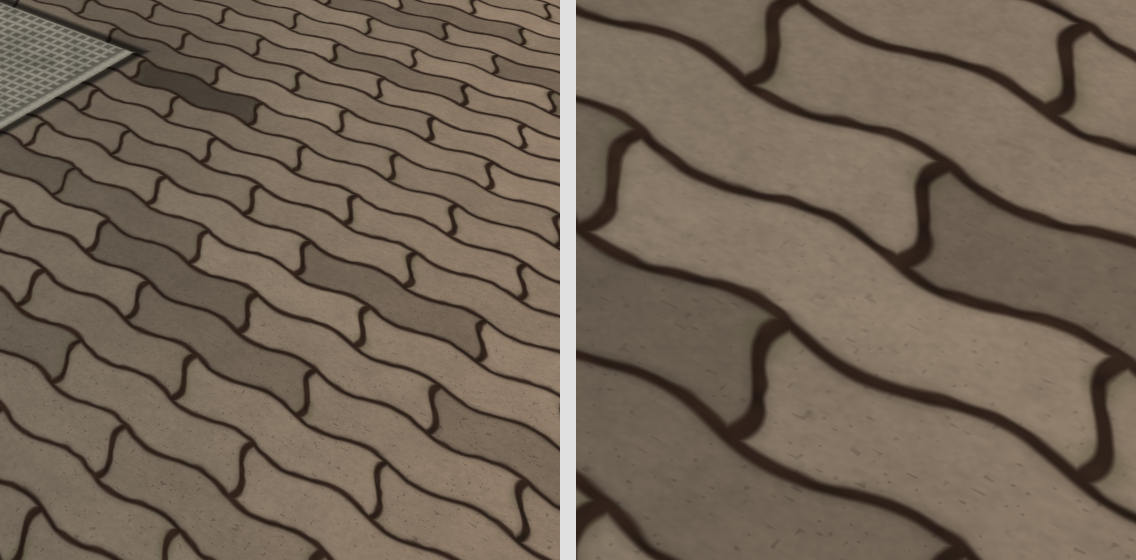
Left, the full canvas; right, a detail of the centre.
Write a WebGL 2 fragment shader that draws this texture.

```glsl
#version 300 es
precision highp float;
// Wavy interlocking pavers in running bond, seen in perspective, with a metal grate
// in the upper left corner. A homography maps the canvas to paver units (x along a
// course, y across courses); sine waves bend the joints and hashes vary each stone.

#define WAVE 0.10          // bend of the long joints, in courses
#define HOOK 0.028         // S-bend of the short joints, in paver lengths
#define LEAN 0.07          // slant of the short joints
#define LONG_JOINT 0.043   // half width, in courses
#define SHORT_JOINT 0.017  // half width, in paver lengths
#define STONE_VARIATION 0.10
#define GRAIN 0.11
#define GRATE_CORNER vec2(0.238, 0.094)
#define MESH_PITCH 0.0125

uniform vec2 u_resolution;
out vec4 fragColor;

const float TAU = 6.2831853;
const vec3 COOL_STONE = vec3(0.465, 0.420, 0.362);
const vec3 WARM_STONE = vec3(0.560, 0.485, 0.410);
const vec3 JOINT_DARK = vec3(0.155, 0.105, 0.080);
const vec3 MOSS = vec3(0.36, 0.36, 0.25);
const vec3 METAL = vec3(0.56, 0.54, 0.49);

// Paver units to canvas (y down), columns: along, across, origin.
const mat3 PERSPECTIVE = mat3(
  0.2279, 0.0846, -0.1000,
  -0.0625, 0.0302, -0.0325,
  0.3542, 0.4401, 1.0000);

float hash(vec2 p) {
  vec3 q = fract(vec3(p.xyx) * 0.1031);
  q += dot(q, q.yzx + 33.33);
  return fract((q.x + q.y) * q.z);
}

float noise(vec2 p) {
  vec2 i = floor(p), f = fract(p);
  f = f * f * (3.0 - 2.0 * f);
  return mix(mix(hash(i), hash(i + vec2(1, 0)), f.x),
             mix(hash(i + vec2(0, 1)), hash(i + vec2(1, 1)), f.x), f.y);
}

float band(float dist, float halfWidth, float soft) {
  return 1.0 - smoothstep(halfWidth - soft, halfWidth + soft, dist);
}

vec3 paving(vec2 canvas, vec2 ground, vec2 pixel) {
  vec2 grainPos = ground * vec2(3.0, 1.0) + 60.0;
  float rough = noise(grainPos * 7.0) - 0.5;

  // Courses, each shifted by half a paver
  float across = ground.y - WAVE * sin(2.0 * TAU * ground.x) + 0.035 * rough;
  float row = floor(across + 0.5);
  float v = across - row;
  float along = ground.x - 0.5 * mod(row, 2.0) - LEAN * v - HOOK * sin(TAU * v);
  vec2 stone = vec2(floor(along), row);
  float longDist = 0.5 - abs(v);
  float shortDist = abs(fract(along + 0.5) - 0.5);

  // Stone colour: broad light, per-stone tone, occasional stains, grain
  float warmth = smoothstep(0.0, 1.05, canvas.x + 0.12 * canvas.y - 0.05);
  vec3 color = mix(COOL_STONE, WARM_STONE, warmth);
  float tone = 1.0 + STONE_VARIATION * (hash(stone + 71.0) - 0.5);
  tone *= 1.0 - 0.16 * step(0.88, hash(stone + 23.0));
  tone *= stone == vec2(-2, -5) ? 0.60 : stone == vec2(-1, 0) ? 0.84 : 1.0;
  tone *= 1.0 - 0.14 * band(length(canvas - vec2(0.22, 0.08)), 0.2, 0.2);
  float grain = 0.5 * noise(grainPos * 13.0) + 0.5 * noise(grainPos * 31.0) - 0.5;
  tone *= 1.0 + GRAIN * (grain + 0.6 * (noise(grainPos * 2.3) - 0.5));
  float pits = smoothstep(0.84, 0.96, noise(grainPos * 23.0 + 9.0));
  color *= tone * (1.0 - 0.16 * pits * smoothstep(0.2, 0.8, canvas.y));

  // Worn edges, moss at the paver ends, then the dark joints
  float edge = max(band(longDist, 0.08, 0.07), band(shortDist, 0.027, 0.025));
  color *= 1.0 - 0.17 * edge;
  float moss = band(shortDist, 0.045, 0.04) * smoothstep(0.45, 0.8, noise(grainPos * 3.1));
  color = mix(color, MOSS, 0.38 * moss);
  float wear = 1.0 + 0.5 * rough + 0.4 * (hash(stone + 5.0) - 0.5);
  float longGap = band(longDist, LONG_JOINT * wear, 0.024 + pixel.y);
  float shortGap = band(shortDist, SHORT_JOINT * wear, 0.007 + pixel.x);
  return mix(color, JOINT_DARK * (1.0 + 0.5 * rough), 0.93 * max(longGap, shortGap));
}

// Grate: two straight edges meeting at a corner, with a frame and a fine mesh
vec3 addGrate(vec3 color, vec2 canvas, float pixel) {
  vec2 fromCorner = canvas - GRATE_CORNER;
  vec2 inset = vec2(dot(fromCorner, vec2(-0.353, 0.936)),
                    dot(fromCorner, vec2(-0.497, -0.868)));
  float inside = min(inset.x, inset.y);
  color *= 1.0 - 0.62 * band(abs(inside + 0.006), 0.006, 0.005);
  vec2 cell = abs(fract(inset / MESH_PITCH) - 0.5);
  float hole = band(max(cell.x, cell.y * 0.9), 0.30, 0.16);
  vec3 metal = METAL * (1.0 - 0.34 * hole);
  metal *= 0.88 + 0.16 * noise(canvas * 45.0);
  metal = mix(metal, METAL * 0.65, band(abs(inset.y - 0.014), 0.002, 0.003));
  metal = mix(metal, METAL * 1.06, band(abs(inset.y - 0.006), 0.004, 0.003));
  return mix(color, metal, smoothstep(-pixel, pixel, inside));
}

void main() {
  vec2 canvas = gl_FragCoord.xy / u_resolution;
  canvas.y = 1.0 - canvas.y;
  vec3 projected = inverse(PERSPECTIVE) * vec3(canvas, 1.0);
  vec2 ground = projected.xy / projected.z;
  vec3 color = paving(canvas, ground, 0.5 * fwidth(ground));
  fragColor = vec4(addGrate(color, canvas, 1.0 / u_resolution.y), 1.0);
}
```
